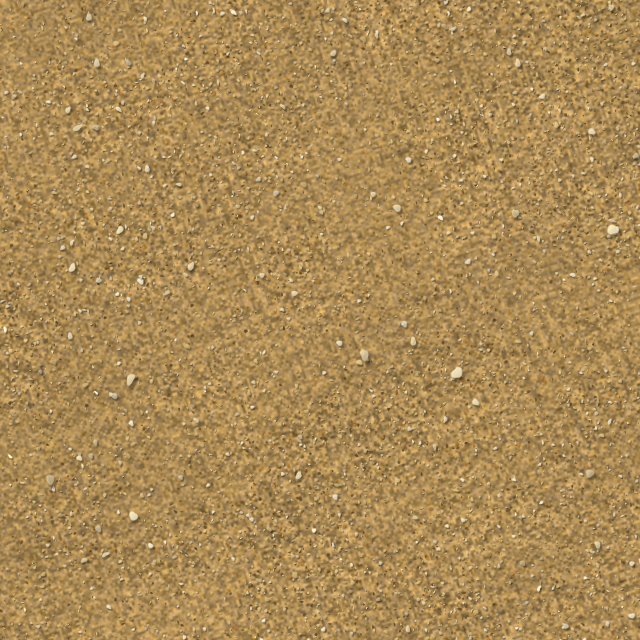
This texture is drawn by a Shadertoy shader. Its source:

```glsl
float hash(vec2 p) {
    return fract(sin(dot(p, vec2(127.1, 311.7))) * 43758.5453);
}

float noise(vec2 p) {
    vec2 cell = floor(p), f = fract(p);
    f = f * f * (3.0 - 2.0 * f);
    return mix(mix(hash(cell), hash(cell + vec2(1, 0)), f.x),
               mix(hash(cell + vec2(0, 1)), hash(cell + vec2(1, 1)), f.x), f.y);
}

float fbm(vec2 p) {
    float sum = 0.0, gain = 0.5;
    for (int i = 0; i < 4; i++) {
        sum += gain * noise(p);
        p = mat2(0.8, 0.6, -0.6, 0.8) * p * 2.03 + 17.3;
        gain *= 0.5;
    }
    return sum / 0.9375;
}

mat2 rotate(float a) {
    return mat2(cos(a), sin(a), -sin(a), cos(a));
}

// Relative distance to a rounded, lopsided fragment: 1 on its outline
float fragment(vec2 p, float radius, float seed) {
    p *= rotate(0.45 + (seed - 0.5) * 4.0);
    p.y *= 1.0 + 0.8 * fract(seed * 37.0);
    float a = atan(p.y, p.x);
    float outline = 1.0 + 0.13 * sin(2.0 * a + seed * 40.0) + 0.1 * sin(3.0 * a + seed * 91.0);
    return length(p) / (radius * outline);
}

// Lays one size class of fragments, with shadows to the lower right
void scatter(inout vec3 color, vec2 uv, float cells, float density, float size,
             vec3 tint, float shadow) {
    vec2 p = uv * cells, home = floor(p);
    float pixel = cells / iResolution.y;
    for (int y = -1; y <= 1; y++)
    for (int x = -1; x <= 1; x++) {
        vec2 id = home + vec2(x, y), key = id + cells * 1.37;
        if (hash(key) > density) continue;
        vec2 offset = p - id - vec2(hash(key + 11.3), hash(key + 27.9));
        float seed = hash(key + 43.1);
        float radius = size * mix(0.6, 1.3, pow(hash(key + 61.7), 2.0));
        float soft = clamp(pixel / radius, 0.2, 0.7);
        float shade = fragment(offset - vec2(0.5, -0.65) * radius, radius, seed);
        color *= 1.0 - shadow * (1.0 - smoothstep(0.6, 1.5, shade));
        float body = 1.0 - smoothstep(1.0 - soft, 1.0 + soft, fragment(offset, radius, seed));
        float light = 0.92 + 0.16 * seed + 0.06 * dot(offset, vec2(-0.6, 0.8)) / radius;
        color = mix(color, tint * light, body * mix(0.6, 1.0, hash(key + 83.3)));
    }
}

void mainImage(out vec4 fragColor, in vec2 fragCoord) {
    vec2 uv = fragCoord / iResolution.y;
    vec2 slope = uv * rotate(0.45);

    // Broad damp bands and coarse patches along the slope
    float bands = fbm(slope * vec2(4.0, 11.0) + 3.0);
    float coarse = smoothstep(0.3, 0.7, fbm(slope * vec2(6.0, 12.0) + 40.0));
    vec3 color = vec3(0.675, 0.545, 0.335) * (0.95 + 0.1 * bands);

    // Packed fine grains, rougher in the coarse patches
    float fine = noise(uv * rotate(0.3) * 255.0) - 0.5;
    float medium = noise(slope * vec2(150.0, 185.0) + 9.0) - 0.5;
    float ripple = fbm(slope * vec2(34.0, 66.0)) - 0.5;
    color *= 1.0 + (0.42 + 0.1 * coarse) * fine + (0.2 + 0.12 * coarse) * medium + 0.12 * ripple;
    float hue = noise(uv * 190.0 + 71.0) - 0.5;
    color += hue * vec3(-0.01, 0.012, 0.085);

    // Pits, amber and pale grains
    scatter(color, uv, 107.0, 0.08 + 0.14 * coarse, 0.26, vec3(0.38, 0.28, 0.14), 0.0);
    scatter(color, uv, 98.0, 0.07 + 0.1 * coarse, 0.26, vec3(0.71, 0.49, 0.21), 0.16);
    scatter(color, uv, 113.0, 0.14 + 0.16 * coarse, 0.27, vec3(0.84, 0.74, 0.52), 0.24);
    scatter(color, uv, 89.0, 0.07 + 0.11 * coarse, 0.23, vec3(0.93, 0.88, 0.76), 0.3);

    // Shell chips
    scatter(color, uv, 43.0, 0.09, 0.16, vec3(0.86, 0.75, 0.5), 0.28);
    scatter(color, uv, 37.0, 0.08, 0.16, vec3(0.96, 0.93, 0.84), 0.32);
    scatter(color, uv, 23.0, 0.09, 0.17, vec3(0.92, 0.87, 0.72), 0.34);

    fragColor = vec4(clamp(color, 0.0, 1.0), 1.0);
}
```
